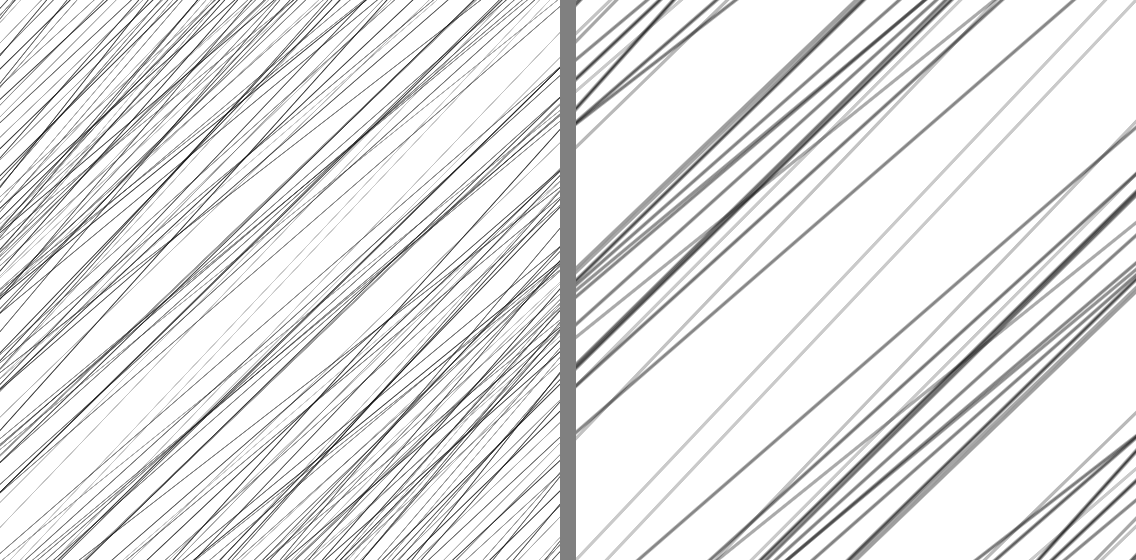
Left, the full canvas; right, a detail of the centre.
Give the GLSL for this pattern, as a WebGL 2 fragment shader.

```glsl
#version 300 es
precision highp float;
// Fine straight ink strokes on white paper, all leaning along the rising diagonal.
// Strokes fan out from scattered loose knots, a little denser in two side bands;
// each is drawn again turned by half a circle, and inks multiply where they cross.

uniform vec2 u_resolution;
out vec4 fragColor;

const vec3 PAPER = vec3(1.0);
const vec3 INK = vec3(0.02);
const int BUNDLES = 19;            // knots on one side of the diagonal
const int STROKES = 5;             // strokes through each knot
const float REACH = 0.74;          // farthest knot from the diagonal
const float BAND_PULL = 0.055;     // crowding of knots into the side bands
const float KNOT_SPREAD = 0.55;    // scatter of knots along the diagonal
const float KNOT_SIZE = 0.045;     // looseness of a knot
const float ANGLE_INNER = 42.0;    // mean stroke angle at the centre, degrees
const float ANGLE_OUTER = 48.5;    // mean stroke angle at the corners, degrees
const float BUNDLE_TILT = 1.5;     // angle variation between bundles
const float STROKE_TILT = 5.5;     // angle variation inside a bundle
const float THIN = 0.0004;         // stroke weights, as width of solid ink
const float THICK = 0.00148;
const float WEIGHT_BIAS = 1.4;     // above 1 favours faint strokes
const float SOFTNESS = 0.0019;     // least width of a stroke's soft edge
const float TAU = 6.2831853;

// Four random values in 0..1 from a pair of indices.
vec4 hash4(vec2 seed) {
    vec4 q = fract(seed.xyxy * vec4(0.1031, 0.1030, 0.0973, 0.1099));
    q += dot(q, q.wzxy + 33.33);
    return fract((q.xxyz + q.yzzw) * q.zywx);
}

// Ink of a stroke whose axis is dist away, spread over a soft edge.
float strokeInk(float dist, float weight, float blur) {
    float edge = 0.5 + (0.5 * weight - abs(dist)) / blur;
    return clamp(edge, 0.0, min(1.0, weight / blur));
}

void main() {
    float side = min(u_resolution.x, u_resolution.y);
    float blur = max(1.0 / side, SOFTNESS);
    vec2 p = (gl_FragCoord.xy - 0.5 * u_resolution) / side;
    vec2 along = vec2(sqrt(0.5));
    vec2 across = vec2(-along.y, along.x);
    float light = 1.0;

    for (int b = 0; b < BUNDLES; b++) {
        // Knot position: evenly stepped, jittered, then pulled into the band.
        vec4 knotRand = hash4(vec2(float(b) + 3.7, 71.3));
        float s = (float(b) + knotRand.x) / float(BUNDLES);
        float offset = REACH * (s + BAND_PULL * sin(TAU * s));
        float shift = KNOT_SPREAD * (2.0 * knotRand.y - 1.0);
        float meanAngle = mix(ANGLE_INNER, ANGLE_OUTER, s)
                        + BUNDLE_TILT * (2.0 * knotRand.z - 1.0);

        for (int i = 0; i < STROKES; i++) {
            vec4 rand = hash4(vec2(float(b) + 11.9, float(i) * 7.0 + 5.3));
            float looseness = KNOT_SIZE * (2.0 * rand.x - 1.0);
            float angle = radians(meanAngle + STROKE_TILT * (2.0 * rand.y - 1.0));
            float weight = mix(THIN, THICK, pow(rand.z, WEIGHT_BIAS));

            // Signed distances to the stroke and to its half-turn twin.
            vec2 normal = vec2(-sin(angle), cos(angle));
            float axis = dot(along * shift + across * (offset + looseness), normal);
            float here = dot(p, normal);
            light *= 1.0 - strokeInk(here - axis, weight, blur);
            light *= 1.0 - strokeInk(here + axis, weight, blur);
        }
    }

    fragColor = vec4(mix(INK, PAPER, light), 1.0);
}
```
